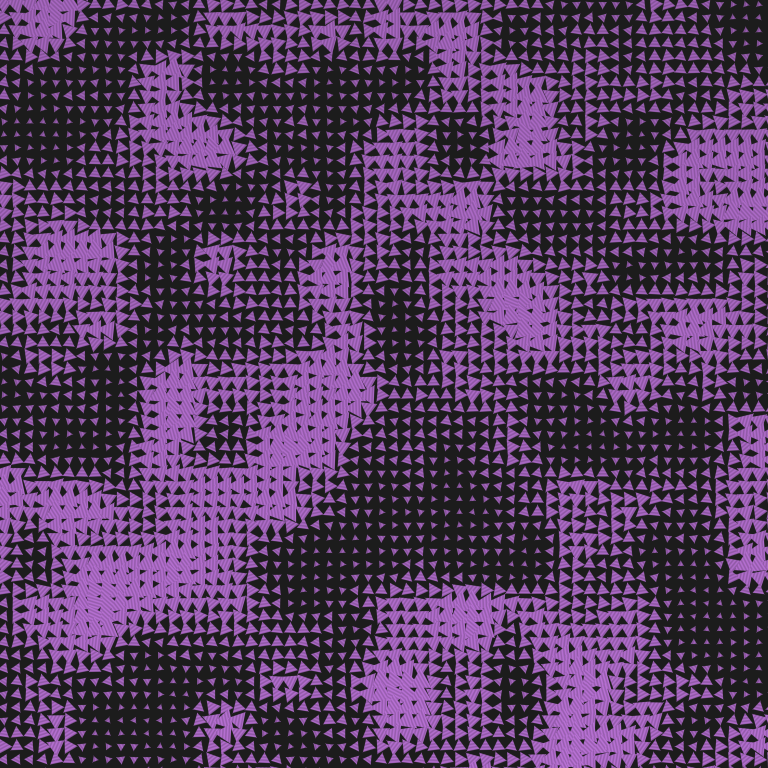
This pattern is drawn by a WebGL 2 fragment shader. Its source:

```glsl
#version 300 es
precision highp float;

uniform vec2 u_resolution;
out vec4 fragColor;

const float TAU = 6.2831853;
const float REPEATS = 59.0;
const vec2 CELL_ANCHOR = vec2(0.3, 0.66);
const float HATCH_PITCH = 0.24;
const vec3 CHARCOAL = vec3(0.11);
const vec3 PLUM = vec3(0.47, 0.29, 0.54);
const vec3 ORCHID = vec3(0.65, 0.40, 0.75);

float hash(vec2 p) {
    return fract(sin(dot(p, vec2(127.1, 311.7))) * 43758.5453);
}

float valueNoise(vec2 p) {
    vec2 i = floor(p);
    vec2 f = fract(p);
    f = f * f * (3.0 - 2.0 * f);
    float bottom = mix(hash(i), hash(i + vec2(1.0, 0.0)), f.x);
    float top = mix(hash(i + vec2(0.0, 1.0)), hash(i + 1.0), f.x);
    return mix(bottom, top, f.y);
}

// Broad patches with a little finer detail
float sizeField(vec2 cell) {
    vec2 p = cell * 0.22 + vec2(7.3, 2.6);
    return 0.68 * valueNoise(p) + 0.32 * valueNoise(p * 2.0 + 19.4);
}

vec2 rotate(vec2 p, float angle) {
    float c = cos(angle);
    float s = sin(angle);
    return vec2(c * p.x + s * p.y, c * p.y - s * p.x);
}

// Equilateral triangle with its apex on the positive x axis
float triangleDistance(vec2 p, float radius) {
    return max(-p.x, 0.5 * p.x + 0.8660254 * abs(p.y)) - 0.5 * radius;
}

vec3 hatchColour(vec2 p, float pitch, float brightness) {
    float stripe = 0.5 + 0.5 * sin(TAU * p.x / pitch);
    return mix(PLUM, ORCHID, mix(stripe, 1.0, 0.4)) * brightness;
}

vec3 drawTriangle(vec3 base, vec2 point, vec2 cell, float pixel) {
    float field = sizeField(cell);
    float growth = clamp((field - 0.2) / 0.62, 0.0, 1.0);
    float wobble = hash(cell + 41.7) - 0.5;
    float radius = mix(0.27, 1.0, pow(growth, 1.35)) * (1.0 + 0.12 * wobble);

    // Turning follows growth, with a slight wobble
    float angle = TAU * (field - 0.25) + 0.4 * wobble;
    vec2 local = rotate(point - cell - CELL_ANCHOR, angle);
    float edge = triangleDistance(local, radius);
    float coverage = 1.0 - smoothstep(-0.7 * pixel, 0.7 * pixel, edge);

    // Large triangles and lower rows are lighter
    float brightness = mix(0.94, 1.05, growth) * mix(1.06, 0.96, cell.y / REPEATS);
    return mix(base, hatchColour(local, HATCH_PITCH, brightness), coverage);
}

void main() {
    vec2 point = gl_FragCoord.xy / u_resolution.y * REPEATS;
    float pixel = REPEATS / u_resolution.y;
    vec2 home = floor(point);
    vec3 colour = CHARCOAL;

    // Large triangles overlap their neighbours, lower rows on top
    for (int row = 2; row >= -2; row--) {
        for (int column = -2; column <= 2; column++) {
            vec2 cell = home + vec2(float(column), float(row));
            colour = drawTriangle(colour, point, cell, pixel);
        }
    }

    fragColor = vec4(colour, 1.0);
}
```
